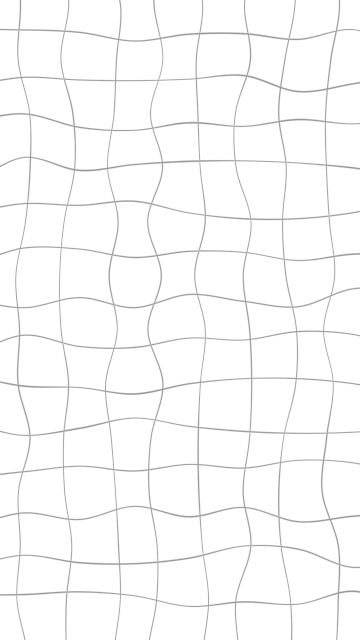
Write a Shadertoy shader that draws this pattern.

```glsl
const vec2 GRID_CELLS = vec2(8.23, 14.8);    // cells across the canvas
const vec2 GRID_SHIFT = vec2(0.571, 0.925);  // first line, in cells from the corner
const vec2 LINE_COUNT = vec2(8.0, 14.0);     // vertical, horizontal
const vec2 SWAY = vec2(0.21, 0.25);          // largest knot offset, in cells
const vec2 HALF_WIDTH = vec2(0.0115, 0.0145);
const float KNOT_SPACING = 1.25;             // cells between bends
const float WIDTH_VARIATION = 0.3;
const float SOFTNESS = 0.8;                  // edge blur, in pixels
const vec3 PAPER = vec3(1.0);
const vec3 INK = vec3(0.59);

float hash(vec2 p) {
    vec3 q = fract(vec3(p.xyx) * 0.1031);
    q += dot(q, q.yzx + 33.33);
    return fract((q.x + q.y) * q.z);
}

float signedHash(float line, float knot) {
    return 2.0 * hash(vec2(line, knot + 20.0)) - 1.0;
}

// Smooth Catmull-Rom curve through random knots, one curve per line
float curve(float line, float along) {
    float t = along / KNOT_SPACING;
    float k = floor(t);
    t -= k;
    float a = signedHash(line, k - 1.0);
    float b = signedHash(line, k);
    float c = signedHash(line, k + 1.0);
    float d = signedHash(line, k + 2.0);
    return b + 0.5 * t * (c - a + t * (2.0 * a - 5.0 * b + 4.0 * c - d
             + t * (3.0 * (b - c) + d - a)));
}

// Ink coverage of one family of wavering lines
float wavyLines(vec2 p, float count, float sway, float halfWidth, float seed, float pixel) {
    const float STEP = 0.02;
    float ink = 0.0;
    for (int i = -1; i <= 1; i++) {
        float index = clamp(round(p.x) + float(i), 0.0, count - 1.0);
        float id = index + seed;
        float offset = sway * curve(id, p.y);
        float slope = (sway * curve(id, p.y + STEP) - offset) / STEP;
        float dist = abs(p.x - index - offset) / sqrt(1.0 + slope * slope);
        float width = halfWidth * (1.0 + WIDTH_VARIATION * curve(id + 50.0, p.y));
        float blur = SOFTNESS * pixel;
        ink = max(ink, smoothstep(-blur, blur, width - dist));
    }
    return ink;
}

void mainImage(out vec4 fragColor, in vec2 fragCoord) {
    vec2 p = fragCoord / iResolution.xy * GRID_CELLS - GRID_SHIFT;
    vec2 pixel = GRID_CELLS / iResolution.xy;

    float vertical = wavyLines(p, LINE_COUNT.x, SWAY.x, HALF_WIDTH.x, 3.0, pixel.x);
    float horizontal = wavyLines(p.yx, LINE_COUNT.y, SWAY.y, HALF_WIDTH.y, 121.0, pixel.y);

    fragColor = vec4(mix(PAPER, INK, max(vertical, horizontal)), 1.0);
}
```
